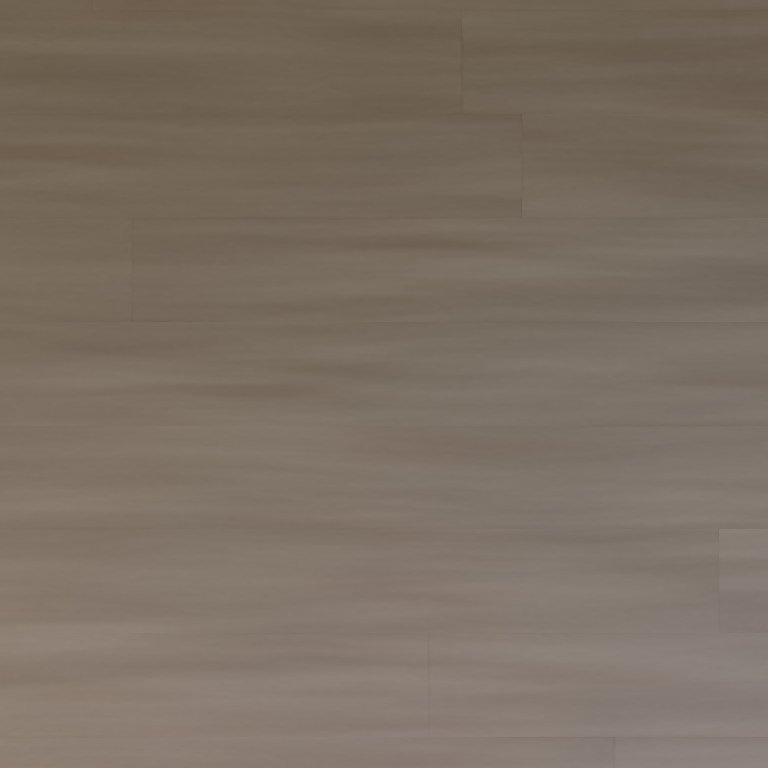
This texture is drawn by a Shadertoy shader. Its source:

```glsl
// Dull grey-brown wooden planks under soft light that brightens downwards.
// Horizontal grain is stretched gradient noise, bent by a slow warp and
// shifted per plank; faint seams and butt joints separate the planks.

const vec3 TOP_COLOR    = vec3(0.424, 0.374, 0.311);
const vec3 MIDDLE_COLOR = vec3(0.484, 0.440, 0.393);
const vec3 BOTTOM_COLOR = vec3(0.553, 0.503, 0.471);
const vec3 SIDE_TINT    = vec3(-0.014, 0.004, 0.032);  // cooler to the right
const vec3 GRAIN_TINT   = vec3(0.96, 1.0, 1.02);
const vec3 STAIN_TINT   = vec3(0.5, 1.0, 1.1);         // dark stains look warm

const float ROW_COUNT      = 7.4;
const float PLANK_LENGTH   = 1.1;
const float PLANK_CONTRAST = 0.012;
const float WARP_AMOUNT    = 0.016;
const float BAND_CONTRAST  = 0.040;
const float GRAIN_CONTRAST = 0.034;
const float FIBRE_CONTRAST = 0.016;
const float SPECK_CONTRAST = 0.007;
const float STAIN_CONTRAST = 0.020;
const float SEAM_WIDTH     = 0.0035;
const float SEAM_DEPTH     = 0.014;
const float JOINT_DEPTH    = 0.017;

float hash(vec2 p) {
    vec3 q = fract(vec3(p.xyx) * 0.1031);
    q += dot(q, q.yzx + 33.33);
    return fract((q.x + q.y) * q.z);
}

vec2 gradientAt(vec2 cell) {
    float angle = 6.2832 * hash(cell);
    return vec2(cos(angle), sin(angle));
}

// Gradient noise, centred on zero
float noise(vec2 p) {
    vec2 cell = floor(p);
    vec2 f = p - cell;
    vec2 u = f * f * f * (f * (f * 6.0 - 15.0) + 10.0);
    vec2 e = vec2(0.0, 1.0);
    float a = dot(gradientAt(cell), f);
    float b = dot(gradientAt(cell + e.yx), f - e.yx);
    float c = dot(gradientAt(cell + e.xy), f - e.xy);
    float d = dot(gradientAt(cell + e.yy), f - e.yy);
    return mix(mix(a, b, u.x), mix(c, d, u.x), u.y);
}

// Soft line around zero distance
float softLine(float dist) {
    return 1.0 - smoothstep(0.0, SEAM_WIDTH, abs(dist));
}

// Broad bands, medium streaks, thin fibres and specks along x
float woodGrain(vec2 p) {
    float bands  = noise(p * vec2(1.7, 19.0) + 11.0);
    float streak = noise(p * vec2(3.2, 44.0) + 37.0);
    float fibre  = noise(p * vec2(9.0, 105.0) + 71.0);
    float speck  = noise(p * vec2(60.0, 170.0) + 93.0);
    float patches = 0.75 + 0.8 * noise(p * vec2(2.5, 8.0) + 53.0);
    return BAND_CONTRAST * bands
         + patches * (GRAIN_CONTRAST * streak + FIBRE_CONTRAST * fibre)
         + SPECK_CONTRAST * speck;
}

void mainImage(out vec4 fragColor, in vec2 fragCoord) {
    vec2 uv = fragCoord / iResolution.xy;
    vec2 p = fragCoord / iResolution.y;

    // Light falling across the floor
    float depth = 1.0 - uv.y;
    vec3 color = mix(TOP_COLOR, MIDDLE_COLOR, min(depth * 2.0, 1.0));
    color = mix(color, BOTTOM_COLOR, max(depth * 2.0 - 1.0, 0.0));
    color += SIDE_TINT * (uv.x - 0.5) * (0.4 + 0.6 * depth);

    // Plank layout: rows with shifted joints
    float rowPos = p.y * ROW_COUNT + 0.7;
    float row = floor(rowPos);
    float along = p.x / PLANK_LENGTH + hash(vec2(row, 5.0));
    vec2 plank = vec2(floor(along), row);
    float seamDist = (rowPos - floor(rowPos + 0.5)) / ROW_COUNT;
    float jointDist = (along - floor(along + 0.5)) * PLANK_LENGTH;

    // Warped grain, slightly shifted from plank to plank
    vec2 g = p + 0.06 * vec2(hash(plank + 3.0), hash(plank + 8.0));
    g.y += WARP_AMOUNT * noise(p * vec2(2.2, 5.0) + 19.0);
    color += GRAIN_TINT * woodGrain(g);
    color += PLANK_CONTRAST * (hash(plank + 17.0) - 0.5);

    // Long dark stains
    float stain = smoothstep(0.1, 0.6, noise(g * vec2(2.6, 27.0) + 29.0));
    color -= STAIN_TINT * STAIN_CONTRAST * stain;

    // Seams fade in and out, joints stay weak
    float wear = smoothstep(-0.2, 0.5, noise(p * vec2(4.0, 9.0) + 61.0));
    color -= SEAM_DEPTH * wear * softLine(seamDist);
    color -= JOINT_DEPTH * (0.4 + 0.6 * wear) * softLine(jointDist);

    fragColor = vec4(color, 1.0);
}
```
